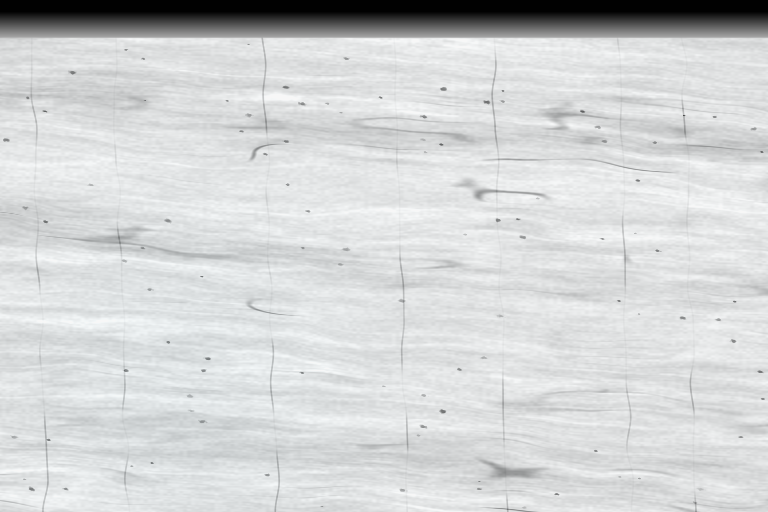
This texture is drawn by a WebGL 1 fragment shader. Its source:

```glsl
precision highp float;
uniform vec2 u_resolution;

#define TILT 0.07
#define BASE_TONE 0.885
#define GRAIN_CONTRAST 0.28
#define BAND_DEPTH 0.045
#define VEIN_DEPTH 0.20
#define CRACK_DEPTH 0.16
#define PIT_DEPTH 0.45
#define BAR_BOTTOM 0.926
#define BAR_BLACK 0.977
#define BAR_GREY 0.66

float hash(vec2 p) {
  vec3 q = fract(vec3(p.xyx) * 0.1031);
  q += dot(q, q.yzx + 33.33);
  return fract((q.x + q.y) * q.z);
}

float noise(vec2 p) {
  vec2 i = floor(p), f = fract(p);
  f = f * f * (3.0 - 2.0 * f);
  return mix(mix(hash(i), hash(i + vec2(1.0, 0.0)), f.x),
             mix(hash(i + vec2(0.0, 1.0)), hash(i + 1.0), f.x), f.y);
}

float bump(float x, float center, float width) {
  float d = (x - center) / width;
  return exp(-d * d);
}

// Height within the tilted, gently rippled layers
float layerHeight(vec2 p) {
  float ripple = 0.006 * sin(p.x * 5.0 + p.y * 9.0)
               + 0.0025 * sin(p.x * 14.0 + p.y * 31.0)
               + 0.0012 * sin(p.x * 37.0 - p.y * 47.0);
  return p.y + TILT * p.x + ripple + 0.016 * (noise(p * vec2(7.0, 14.0)) - 0.5);
}

// Fine sediment: stretched noise, halved in size per octave
float sediment(float x, float s) {
  float sum = 0.0, total = 0.0, weight = 1.0;
  vec2 scale = vec2(1.4, 24.0);
  for (int i = 0; i < 5; i++) {
    sum += weight * noise(vec2(x, s) * scale + float(i) * 17.3);
    total += weight;
    weight *= 0.85;
    scale *= vec2(2.2, 1.95);
  }
  return sum / total;
}

// Thin broken contour of a stretched noise field
float vein(vec2 q, float thickness) {
  return 1.0 - smoothstep(0.0, thickness, abs(noise(q) - 0.5));
}

// Faint upright fractures, one wandering line per column
float cracks(vec2 p) {
  float sum = 0.0;
  for (int i = 0; i < 7; i++) {
    float id = float(i);
    float x = 0.22 * id + 0.14 * hash(vec2(id, 4.0));
    x += 0.03 * (0.5 - p.y) + 0.012 * (noise(vec2(id * 9.0, p.y * 16.0)) - 0.5);
    float line = 1.0 - smoothstep(0.0004, 0.0028, abs(p.x - x));
    float visible = smoothstep(0.45, 0.85, noise(vec2(id * 5.0 + 2.0, p.y * 13.0)));
    sum += line * (0.15 + visible);
  }
  return sum;
}

// Small ragged pits, scattered one per cell
float pits(vec2 p, float density) {
  vec2 grid = p * vec2(26.0, 38.0), cell = floor(grid);
  vec2 jitter = vec2(hash(cell + 3.0), hash(cell + 11.0));
  vec2 d = (fract(grid) - 0.25 - 0.5 * jitter) / vec2(26.0, 38.0);
  d.y += 0.1 * d.x;
  float ragged = 0.6 + 0.9 * noise(p * 240.0);
  float radius = mix(0.0015, 0.0042, hash(cell + 23.0)) * ragged;
  float shape = 1.0 - smoothstep(0.4, 1.2, length(d * vec2(0.55, 1.1)) / radius);
  return shape * step(hash(cell + 37.0), density) * (0.3 + 0.7 * hash(cell + 41.0));
}

vec3 stone(vec2 p) {
  float s = layerHeight(p);

  // Broad dark and pale beds
  float dark = bump(s, 0.82, 0.055) + 0.95 * bump(s, 0.55, 0.045)
             + 0.65 * bump(s, 0.13, 0.06) + 0.35 * bump(s, 0.31, 0.05);
  float pale = bump(s, 0.685, 0.03) + 0.6 * bump(s, 0.43, 0.03);
  float patches = noise(vec2(p.x * 2.5, s * 11.0) + 5.0);
  dark *= 0.45 + 1.1 * patches;

  float grain = sediment(p.x, s) - 0.5;
  float tone = BASE_TONE + grain * GRAIN_CONTRAST * (0.85 + 0.65 * dark - 0.35 * pale);
  tone += 0.025 * pale - BAND_DEPTH * dark;
  tone += 0.05 * (noise(p * vec2(130.0, 260.0)) - 0.5);

  // Dark and white threads along the layers
  float broken = smoothstep(0.5, 0.85, noise(vec2(p.x * 8.0, s * 28.0) + 31.0));
  float threads = vein(vec2(p.x * 5.0, s * 62.0), 0.13);
  tone -= VEIN_DEPTH * threads * broken * (0.2 + 0.8 * dark);
  float accent = smoothstep(0.72, 0.9, noise(vec2(p.x * 4.0, s * 19.0) + 71.0));
  tone -= 1.5 * VEIN_DEPTH * accent * vein(vec2(p.x * 7.0, s * 34.0) + 13.0, 0.07);
  tone += 0.035 * vein(vec2(p.x * 2.5, s * 40.0) + 53.0, 0.12);

  tone -= CRACK_DEPTH * cracks(p);
  tone -= PIT_DEPTH * pits(p, 0.05 + 0.08 * clamp(dark, 0.0, 1.0));

  // Cool cast, strongest in the lower left
  float cool = 0.006 + 0.012 * bump(length(p - vec2(0.35, 0.25)), 0.0, 0.35);
  return clamp(vec3(tone - cool, tone, tone + 0.3 * cool), 0.08, 0.97);
}

void main() {
  vec2 p = gl_FragCoord.xy / u_resolution.y;
  float pixel = 1.0 / u_resolution.y;
  float shade = BAR_GREY * clamp((BAR_BLACK - p.y) / (BAR_BLACK - BAR_BOTTOM), 0.0, 1.0);
  float bar = smoothstep(BAR_BOTTOM - pixel, BAR_BOTTOM + pixel, p.y);
  gl_FragColor = vec4(mix(stone(p), vec3(shade + 0.005), bar), 1.0);
}
```
